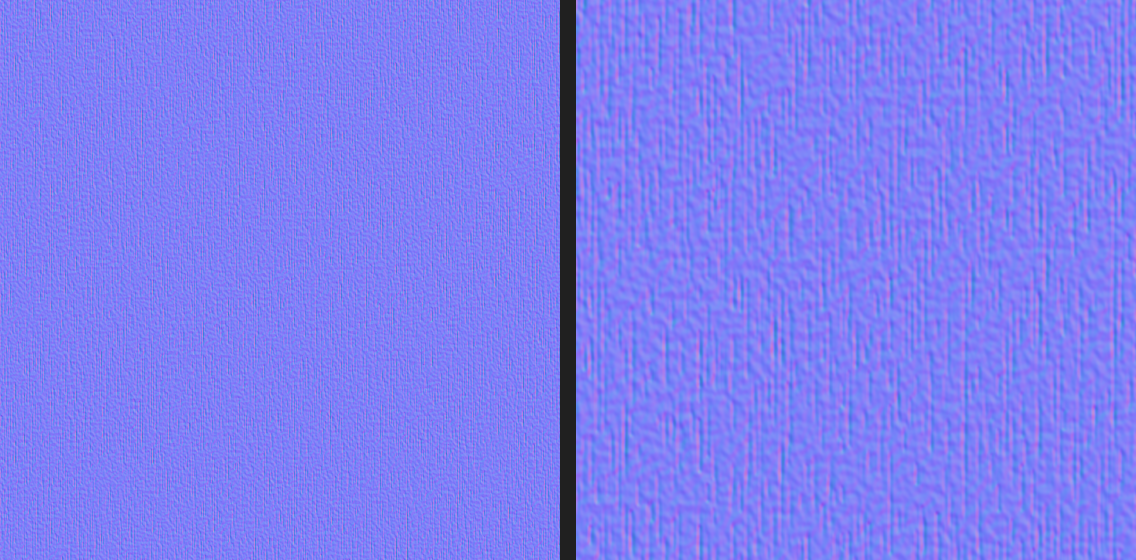
Left, the full canvas; right, a detail of the centre.
Reproduce this texture map procedurally as a WebGL 1 fragment shader.

```glsl
precision highp float;
// Tangent-space normal map of fine vertical wood grain with short, narrow pores.
uniform vec2 u_resolution;

// Grain: cells per canvas and relief height in canvas units
const vec2 COARSE_CELLS = vec2(195.0, 165.0);
const vec2 FINE_CELLS = vec2(340.0, 260.0);
const float COARSE_HEIGHT = 0.00062;
const float FINE_HEIGHT = 0.00018;

// Pores: columns per canvas, run frequency along the grain, depth and coverage
const float PORE_COLUMNS_A = 203.0;
const float PORE_COLUMNS_B = 247.0;
const vec2 PORE_RUNS = vec2(30.0, 75.0);
const float PORE_DEPTH = 0.0005;
const float PORE_THRESHOLD = 0.56;
const float PORE_FADE = 0.22;
const float STEEP_WALL = 0.38;

// Slow change of pore density over the surface
const vec2 PATCH_CELLS = vec2(13.0, 9.0);
const float PATCH_STRENGTH = 0.06;

const float SLOPE_STEP = 1.0 / 1024.0;
const float BLUE_SOFTNESS = 0.95;
const float TAU = 6.28319;

float hash(vec2 p) {
  vec3 q = fract(vec3(p.xyx) * vec3(0.1031, 0.1030, 0.0973));
  q += dot(q, q.yzx + 33.33);
  return fract((q.x + q.y) * q.z);
}

// Ramp through a lattice point in a random direction
float ramp(vec2 cell, vec2 offset) {
  float angle = TAU * hash(cell);
  return dot(vec2(cos(angle), sin(angle)), offset);
}

float gradientNoise(vec2 p) {
  vec2 cell = floor(p);
  vec2 f = fract(p);
  vec2 w = f * f * f * (f * (f * 6.0 - 15.0) + 10.0);
  vec2 e = vec2(1.0, 0.0);
  float low = mix(ramp(cell, f), ramp(cell + e.xy, f - e.xy), w.x);
  float high = mix(ramp(cell + e.yx, f - e.yx), ramp(cell + e.xx, f - e.xx), w.x);
  return mix(low, high, w.y);
}

// Noise along one column only
float runNoise(float column, float y) {
  float cell = floor(y);
  float w = smoothstep(0.0, 1.0, fract(y));
  return mix(hash(vec2(column, cell)), hash(vec2(column, cell + 1.0)), w);
}

// Broken grooves with a steep left wall and a gentle right wall
float poreDepth(vec2 uv, float columns, float seed, float density) {
  float x = uv.x * columns;
  float column = floor(x) + seed;
  float across = fract(x);
  float edge = 0.2 * hash(vec2(column, seed + 7.0));
  float runs = mix(PORE_RUNS.x, PORE_RUNS.y, hash(vec2(column, seed + 19.0)));
  float run = runNoise(column, uv.y * runs + 40.0 * edge) + density;
  float strength = smoothstep(PORE_THRESHOLD, PORE_THRESHOLD + PORE_FADE, run);
  float bottom = edge + STEEP_WALL;
  float groove = smoothstep(edge, bottom, across) * (1.0 - smoothstep(bottom, 1.0, across));
  return strength * groove;
}

float surfaceHeight(vec2 uv) {
  float grain = COARSE_HEIGHT * gradientNoise(uv * COARSE_CELLS)
              + FINE_HEIGHT * gradientNoise(uv * FINE_CELLS + 57.3);
  float density = PATCH_STRENGTH * gradientNoise(uv * PATCH_CELLS + 11.0);
  float pores = poreDepth(uv, PORE_COLUMNS_A, 3.0, density)
              + poreDepth(uv, PORE_COLUMNS_B, 411.0, density);
  return grain - PORE_DEPTH * pores;
}

void main() {
  vec2 uv = gl_FragCoord.xy / u_resolution;

  // Slope by central differences
  vec2 e = vec2(SLOPE_STEP, 0.0);
  vec2 slope = vec2(surfaceHeight(uv + e.xy) - surfaceHeight(uv - e.xy),
                    surfaceHeight(uv + e.yx) - surfaceHeight(uv - e.yx)) / (2.0 * SLOPE_STEP);

  // Pack the normal into colour; squaring z darkens blue on the walls
  vec3 normal = normalize(vec3(-slope, 1.0));
  normal.z *= normal.z * BLUE_SOFTNESS;
  gl_FragColor = vec4(0.5 + 0.5 * normal, 1.0);
}
```
